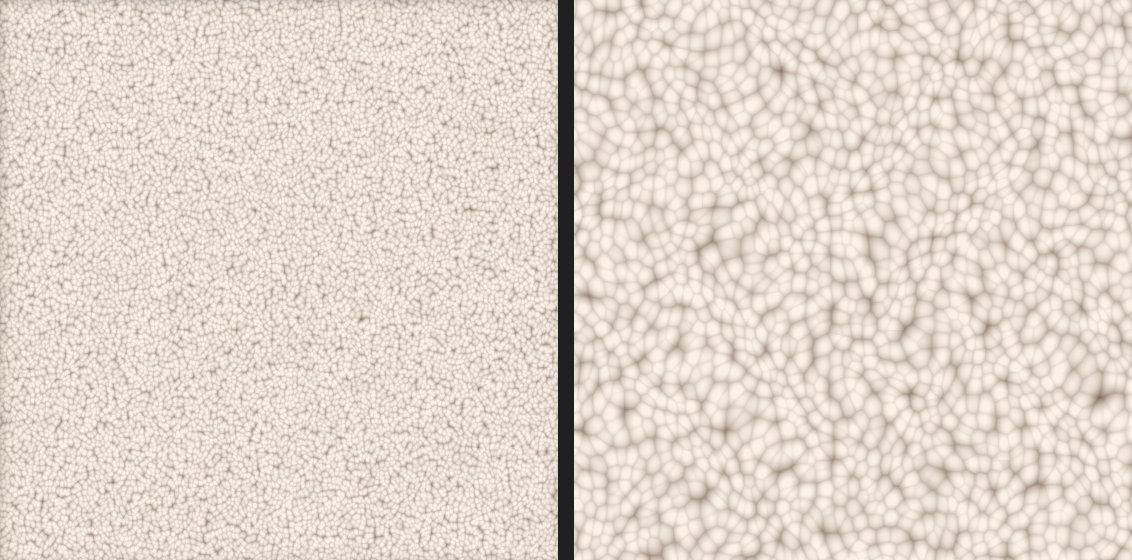
Left, the full canvas; right, a detail of the centre.
A Shadertoy shader for this texture:

```glsl
vec3 hash3(vec2 cell) {
    vec3 p = fract(cell.xyx * vec3(0.1031, 0.1030, 0.0973));
    p += dot(p, p.yxz + 33.33);
    return fract((p.xxy + p.yzz) * p.zyx);
}

// Nearest distance, second distance, random value of the nearest point
vec3 cellular(vec2 p) {
    vec2 base = floor(p);
    vec3 result = vec3(9.0, 9.0, 0.0);
    for (int y = -1; y <= 1; y++) {
        for (int x = -1; x <= 1; x++) {
            vec2 cell = base + vec2(x, y);
            vec3 seed = hash3(cell);
            float d = length(cell + seed.xy - p);
            if (d < result.x) result = vec3(d, result.x, seed.z);
            else result.y = min(result.y, d);
        }
    }
    return result;
}

// Broad, slow shading across the pile
float layeredSines(vec2 p) {
    float sum = 0.0, weight = 0.5;
    for (int i = 0; i < 4; i++) {
        sum += weight * sin(p.x + 1.7 * sin(p.y * 0.8)) * sin(p.y + 1.3 * sin(p.x * 0.7));
        p = mat2(1.3, 1.2, -1.2, 1.3) * p + 2.1;
        weight *= 0.65;
    }
    return sum;
}

float pileTone(vec2 uv) {
    vec2 warped = uv + 0.0025 * sin(uv.yx * vec2(67.0, 83.0) + 3.0 * sin(uv * 29.0));
    vec3 tuft = cellular(warped * vec2(132.0, 114.0) + 40.0);
    vec3 clump = cellular(warped * vec2(78.0, 48.0) + 90.0);

    // Rounded loops with soft, deep gaps
    float crease = 1.0 - smoothstep(0.0, 0.35, tuft.y - tuft.x);
    float tone = 1.08 - 1.3 * tuft.x * tuft.x - 0.1 * crease;
    tone += 0.24 * (tuft.z - 0.5);

    // Upright clumps and uneven pile
    tone += 0.05 - 0.22 * clump.x * clump.x + 0.05 * (clump.z - 0.5);
    tone += 0.025 * layeredSines(uv * vec2(23.0, 16.0));

    // Rare deep pits
    float pit = step(0.9993, tuft.z) * (1.0 - smoothstep(0.1, 0.6, tuft.x));
    return tone - 0.9 * pit;
}

void mainImage(out vec4 fragColor, in vec2 fragCoord) {
    // Average four samples for soft edges
    float tone = 0.0;
    for (int i = 0; i < 4; i++) {
        vec2 offset = vec2(i % 2, i / 2) * 0.5 - 0.25;
        tone += 0.25 * pileTone((fragCoord + offset) / iResolution.y);
    }

    vec3 gapColor = vec3(0.72, 0.66, 0.61);
    vec3 woolColor = vec3(0.96, 0.92, 0.88);
    vec3 color = mix(gapColor, woolColor, clamp(tone, -0.8, 1.1));

    // Shaded rim, strongest at the left and top
    vec2 uv = fragCoord / iResolution.xy;
    float rim = 0.13 * exp(-uv.x / 0.01) + 0.08 * exp(-(1.0 - uv.x) / 0.008)
              + 0.13 * exp(-(1.0 - uv.y) / 0.009) + 0.06 * exp(-uv.y / 0.007);
    color *= 1.0 - rim * vec3(1.0, 0.98, 0.94);
    fragColor = vec4(color, 1.0);
}
```
